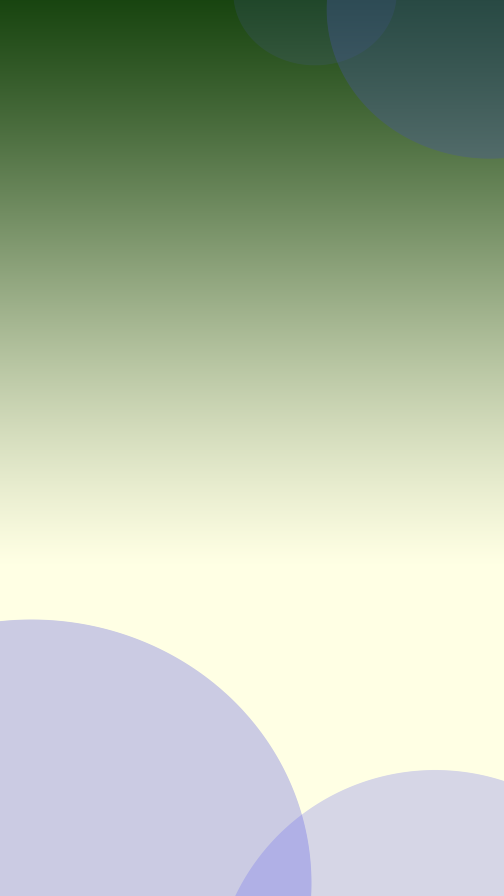
A WebGL 2 fragment shader for this background:

```glsl
#version 300 es
precision highp float;
// Draws a green to cream vertical fade with translucent blue discs at the edges.

uniform vec2 u_resolution;
out vec4 outColor;

// Reference frame: the canvas spans 432 by 768 design units.
const vec2 FRAME = vec2(432.0, 768.0);

const vec3 FOREST = vec3(0.094, 0.267, 0.060);
const vec3 CREAM = vec3(1.0, 1.0, 0.894);
const vec3 STEEL = vec3(0.275, 0.325, 0.643);
const vec3 LAVENDER = vec3(0.405, 0.405, 0.885);
const vec3 PERIWINKLE = vec3(0.405, 0.405, 0.930);

// Softened ramp from 0 at the top to 1 at the given depth.
float fadeRamp(float depth, float extent) {
    float t = pow(clamp(depth / extent, 0.0, 1.0), 0.93);
    return mix(t, smoothstep(0.0, 1.0, t), 0.35);
}

// Approximate signed distance to an axis-aligned ellipse.
float ellipseDistance(vec2 p, vec2 center, vec2 radii) {
    vec2 q = (p - center) / radii;
    float k = length(q);
    return k * (k - 1.0) / max(length(q / radii), 1e-5);
}

// Blends a translucent ellipse with a smooth edge over the base colour.
vec3 addDisc(vec3 base, vec2 p, vec2 center, vec2 radii, vec3 tint, float opacity, float pixel) {
    float d = ellipseDistance(p, center, radii);
    float coverage = 1.0 - smoothstep(-0.6 * pixel, 0.6 * pixel, d);
    return mix(base, tint, coverage * opacity);
}

void main() {
    // Position in design units, with the origin at the lower left.
    vec2 p = gl_FragCoord.xy / u_resolution * FRAME;
    float pixel = FRAME.y / u_resolution.y;

    // Background fade
    vec3 color = mix(FOREST, CREAM, fadeRamp(FRAME.y - p.y, 485.0));

    // Upper discs
    color = addDisc(color, p, vec2(420.0, 760.0), vec2(140.0, 128.0), STEEL, 0.35, pixel);
    color = addDisc(color, p, vec2(270.0, 774.0), vec2(70.0, 62.0), STEEL, 0.18, pixel);

    // Lower discs
    color = addDisc(color, p, vec2(27.0, 11.0), vec2(240.0, 226.0), LAVENDER, 0.345, pixel);
    color = addDisc(color, p, vec2(373.0, -82.0), vec2(190.0), PERIWINKLE, 0.27, pixel);

    outColor = vec4(color, 1.0);
}
```
